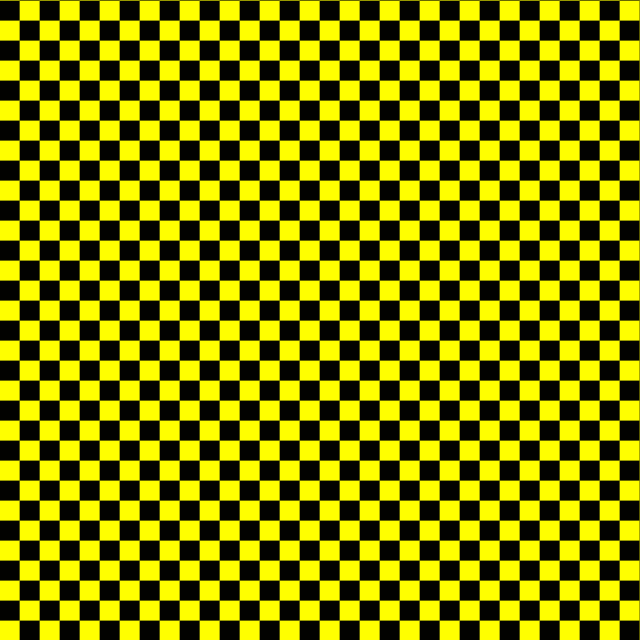
Write a WebGL 1 fragment shader that draws this pattern.

```glsl
precision highp float;
// Sharp yellow and black checkerboard, 32 by 32 squares (16 repeats each way).

#define CELLS 32.0                     // squares per side, even so that it tiles
#define EDGE_WIDTH 0.0625              // edge blend, in squares
#define EDGE_SHIFT vec2(0.0156, 0.0312) // offset of the edges, in squares
#define DARK vec3(0.006, 0.006, 0.0)
#define BRIGHT vec3(1.0, 1.0, 0.0)

uniform vec2 u_resolution;

// Softened square wave per axis: +1 on even squares, -1 on odd ones.
vec2 squareWave(vec2 p, vec2 width) {
  vec2 edgeDistance = abs(mod(p - 0.5, 2.0) - 1.0) - 0.5;
  return clamp(2.0 * edgeDistance / width, -1.0, 1.0);
}

void main() {
  vec2 cell = gl_FragCoord.xy / u_resolution * CELLS + EDGE_SHIFT;

  // Never blend over less than one pixel.
  vec2 width = max(vec2(EDGE_WIDTH), CELLS / u_resolution);

  // The product of both waves alternates the squares.
  vec2 wave = squareWave(cell, width);
  float brightness = 0.5 + 0.5 * wave.x * wave.y;

  gl_FragColor = vec4(mix(DARK, BRIGHT, brightness), 1.0);
}
```
